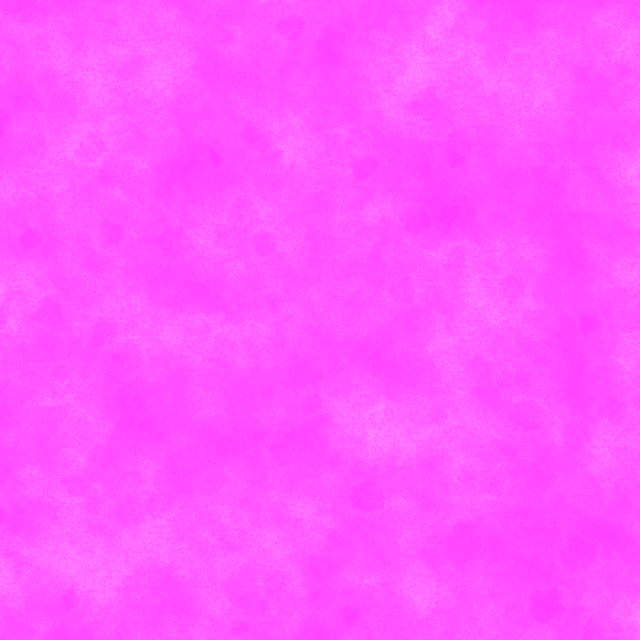
This texture is drawn by a Shadertoy shader. Its source:

```glsl
#define CLOUD_SCALE 5.5
#define OCTAVES 7
#define GAIN 0.7
#define MEAN_GREEN 0.344
#define CONTRAST 0.122
#define SKEW 0.3
#define GRAIN_SCALE 200.0
#define GRAIN_AMOUNT 0.042
#define SPOT_SCALE 13.0
#define SPOT_SHARE 0.4
#define SPOT_DEPTH 0.027
#define RAGGEDNESS 0.012

const float TAU = 6.2831853;

// Integer hash: two random values in 0..1 per lattice point
vec2 hash2(vec2 cell) {
    uvec2 q = uvec2(ivec2(cell) + 4096) * uvec2(1597u, 3812u);
    q = (q ^ (q.yx >> 3u)) * 747796u + 28913u;
    q ^= q.yx >> 7u;
    q = q * 277803u + q.yx * 9176u;
    q ^= q >> 15u;
    q *= 668265u;
    q ^= q >> 13u;
    return vec2(q & 65535u) / 65535.0;
}

float cornerSlope(vec2 cell, vec2 offset) {
    float angle = TAU * hash2(cell).x;
    return dot(vec2(cos(angle), sin(angle)), offset);
}

float gradientNoise(vec2 p) {
    vec2 i = floor(p), f = p - i;
    vec2 u = f * f * f * (f * (f * 6.0 - 15.0) + 10.0);
    vec2 e = vec2(1.0, 0.0);
    float low = mix(cornerSlope(i, f), cornerSlope(i + e, f - e), u.x);
    float high = mix(cornerSlope(i + e.yx, f - e.yx), cornerSlope(i + 1.0, f - 1.0), u.x);
    return mix(low, high, u.y);
}

// Rotated octaves hide the lattice directions
float clouds(vec2 p) {
    mat2 turn = mat2(0.8, 0.6, -0.6, 0.8);
    float sum = 0.0, amplitude = 1.0;
    for (int i = 0; i < OCTAVES; i++) {
        sum += amplitude * gradientNoise(p);
        p = turn * p * 2.0 + 17.3;
        amplitude *= GAIN;
    }
    return sum;
}

// Sparse faint discs with a thin pale rim
float spots(vec2 p) {
    vec2 home = floor(p);
    float sum = 0.0;
    for (int y = -1; y <= 1; y++)
    for (int x = -1; x <= 1; x++) {
        vec2 cell = home + vec2(x, y);
        vec2 traits = hash2(cell + 301.0);
        float radius = mix(0.14, 0.36, traits.y);
        float d = length(p - cell - hash2(cell + 77.0)) - radius;
        float disc = 1.0 - smoothstep(-0.07, 0.04, d);
        float rim = exp(-pow((d - 0.07) / 0.06, 2.0));
        sum += step(traits.x, SPOT_SHARE) * (0.55 * rim - disc);
    }
    return sum;
}

void mainImage(out vec4 fragColor, in vec2 fragCoord) {
    vec2 uv = fragCoord / iResolution.y;

    // Small displacement frays every edge
    vec2 fray = vec2(gradientNoise(uv * 45.0), gradientNoise(uv * 45.0 + 91.0));
    fray += 0.6 * vec2(gradientNoise(uv * 110.0 + 29.0), gradientNoise(uv * 110.0 + 63.0));
    vec2 frayed = uv + RAGGEDNESS * fray;

    // Mottled clouds, skewed so the pale patches reach further
    float mottle = clouds(frayed * CLOUD_SCALE + 3.7);
    mottle += SKEW * (mottle * mottle - 0.12);
    float green = MEAN_GREEN + CONTRAST * mottle;

    // Faint discs
    green += SPOT_DEPTH * spots(frayed * SPOT_SCALE);

    // Fine grain, stronger on the pale patches
    float pale = smoothstep(-0.35, 0.35, mottle);
    float grain = gradientNoise(uv * GRAIN_SCALE) + gradientNoise(uv * GRAIN_SCALE * 1.7 + 53.0);
    green += GRAIN_AMOUNT * mix(0.4, 1.5, pale) * grain;

    fragColor = vec4(1.0, clamp(green, 0.235, 0.49), 1.0, 1.0);
}
```
